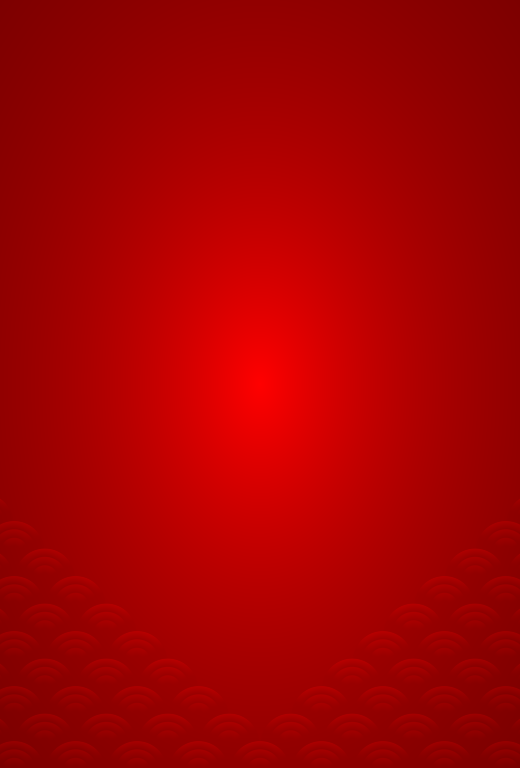
This background is drawn by a Shadertoy shader. Its source:

```glsl
// A deep red field with an elliptical glow at its centre, and rows of
// overlapping wave scales rising toward both lower corners. Each scale is
// a disc of three soft arcs; lower rows are laid over the upper ones.

const float COLUMN_PITCH = 0.1182;  // all lengths in canvas widths
const float ROW_PITCH = 0.0529;
const float SCALE_RADIUS = 0.058;
const float BASE_HEIGHT = -0.006;
const int ROW_COUNT = 10;

// Red level of the glow; r is 1 at the middle of each canvas edge.
float glowLevel(float r) {
    return 0.34 + 0.66 * exp(-1.05 * r);
}

// Crescent with a crisp outer rim that fades inward.
float crescent(float dist, float radius, float width, float pixel) {
    float rim = 1.0 - smoothstep(-pixel, pixel, dist - radius);
    float falloff = clamp(1.0 - (radius - dist) / width, 0.0, 1.0);
    return rim * falloff;
}

// Light of one scale, strongest at its crest and gone at its sides.
float scaleLight(vec2 q, float pixel) {
    float dist = length(q);
    float crest = smoothstep(0.4, 1.0, q.y / max(dist, 0.0001));
    float light = 0.0;
    for (int i = 0; i < 3; i++) {
        float step3 = float(i);
        float radius = SCALE_RADIUS * (1.0 - 0.28 * step3);
        float strength = 0.105 - 0.022 * step3;
        light += strength * crescent(dist, radius, 0.015, pixel);
    }
    return light * crest - 0.008;
}

// Stacked rows; row n leaves out the scales nearer the axis than n half steps.
float waveLight(vec2 p, float pixel) {
    float light = 0.0;
    for (int i = ROW_COUNT - 1; i >= 0; i--) {
        float row = float(i);
        float shift = 0.5 * mod(row, 2.0);
        float column = floor(p.x / COLUMN_PITCH - shift + 0.5) + shift;
        vec2 centre = vec2(column * COLUMN_PITCH, BASE_HEIGHT + row * ROW_PITCH);
        vec2 q = p - centre;
        float present = step(0.5 * row - 0.01, abs(column));
        float cover = 1.0 - smoothstep(-pixel, pixel, length(q) - SCALE_RADIUS);
        light = mix(light, scaleLight(q, pixel), cover * present);
    }
    return light;
}

void mainImage(out vec4 fragColor, in vec2 fragCoord) {
    vec2 uv = fragCoord / iResolution.xy;
    vec2 p = (fragCoord - vec2(0.5 * iResolution.x, 0.0)) / iResolution.x;
    float pixel = 0.75 / iResolution.x;

    float red = glowLevel(length(2.0 * uv - 1.0));
    red += waveLight(p, pixel);
    fragColor = vec4(clamp(red, 0.0, 1.0), 0.0, 0.0, 1.0);
}
```
